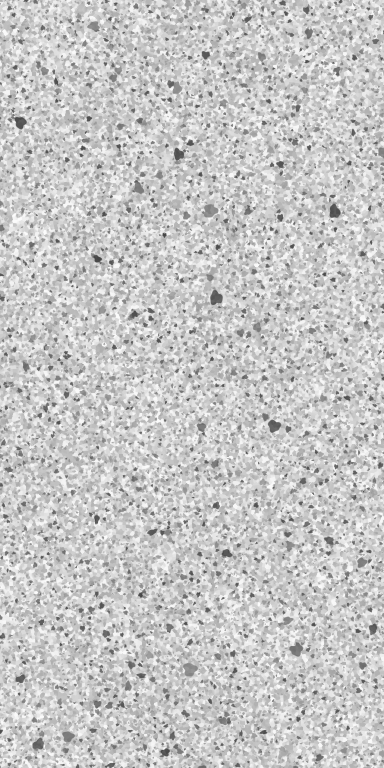
Give the GLSL for this texture, as a WebGL 2 fragment shader.

```glsl
#version 300 es
precision highp float;

uniform vec2 u_resolution;
out vec4 fragColor;

// Lengths are fractions of the canvas width; grain radii are fractions of a cell.
const float MOTTLE_CELLS = 122.0;
const float MOTTLE_SHARPNESS = 9.0;
const vec2 MOTTLE_TONES = vec2(0.685, 0.975);
const float MOTTLE_MEAN = 0.83;
const float GRAIN_TEXTURE = 0.3;   // how much mottle shows inside the grains
const float CLOUD_STRENGTH = 0.012;
const float EDGE_SOFTNESS = 0.0013;
const float TAU = 6.2831853;

struct GrainLayer {
    float cells;    // cells across the canvas width
    float density;  // share of cells that hold a grain
    vec2 radius;    // smallest and largest radius
    vec2 tone;      // darkest and lightest grey
    float seed;
};

const GrainLayer LAYERS[5] = GrainLayer[5](
    GrainLayer(104.0, 0.40, vec2(0.22, 0.46), vec2(0.58, 0.77), 11.0),
    GrainLayer(15.0, 0.22, vec2(0.10, 0.23), vec2(0.64, 0.77), 23.0),
    GrainLayer(58.0, 0.42, vec2(0.17, 0.40), vec2(0.34, 0.72), 37.0),
    GrainLayer(27.0, 0.32, vec2(0.12, 0.27), vec2(0.32, 0.67), 53.0),
    GrainLayer(9.0, 0.26, vec2(0.09, 0.17), vec2(0.27, 0.58), 71.0)
);

vec4 hash4(vec2 p) {
    vec4 h = fract(p.xyxy * vec4(0.1031, 0.1030, 0.0973, 0.1099));
    h += dot(h, h.wzxy + 33.33);
    return fract((h.xxyz + h.yzzw) * h.zywx);
}

// Cellular noise whose neighbouring cells blend over a narrow border.
float mottle(vec2 p) {
    vec2 id = floor(p);
    float sum = 0.0;
    float total = 0.0;
    for (int y = -1; y <= 1; y++) {
        for (int x = -1; x <= 1; x++) {
            vec2 cell = id + vec2(x, y);
            vec4 rnd = hash4(cell + 5.0);
            vec2 d = p - cell - rnd.xy;
            float weight = exp(-MOTTLE_SHARPNESS * dot(d, d));
            sum += weight * rnd.z;
            total += weight;
        }
    }
    return mix(MOTTLE_TONES.x, MOTTLE_TONES.y, sum / total);
}

// Slow, uneven brightening made of layered sines.
float clouds(vec2 p) {
    float a = sin(p.x * 9.0 + 2.0 * sin(p.y * 5.0));
    float b = sin(p.y * 14.0 - p.x * 6.0 + 1.5 * sin(p.x * 11.0));
    float c = sin(p.x * 31.0 + p.y * 23.0 + 2.0 * sin(p.y * 17.0));
    return 0.5 * a + 0.5 * b + 0.4 * c;
}

// Signed distance to a rotated, chipped ellipse.
float grainDistance(vec2 d, float radius, vec4 shape) {
    float angle = shape.x * TAU;
    float aspect = mix(0.5, 1.0, shape.y);
    float c = cos(angle);
    float s = sin(angle);
    vec2 q = mat2(c, -s, s, c) * d;
    q.y /= aspect;
    float turn = atan(q.y, q.x + 1e-5);
    float chips = 0.15 * sin(3.0 * turn + shape.z * TAU)
                + 0.09 * sin(5.0 * turn + shape.w * TAU);
    return (length(q) - radius * (1.0 + chips)) * mix(aspect, 1.0, 0.4);
}

// Paints one layer of scattered grains over the ground.
float paintGrains(float ground, vec2 p, GrainLayer layer, float texture_, float edge) {
    vec2 q = p * layer.cells;
    vec2 id = floor(q);
    for (int y = -1; y <= 1; y++) {
        for (int x = -1; x <= 1; x++) {
            vec2 cell = id + vec2(x, y);
            vec4 place = hash4(cell + layer.seed);
            if (place.z > layer.density) continue;
            vec4 shape = hash4(cell + layer.seed * 3.0 + 0.5);
            vec4 look = hash4(cell + layer.seed * 5.0 + 0.25);
            float radius = mix(layer.radius.x, layer.radius.y, look.x * look.x);
            float d = grainDistance(q - cell - place.xy, radius, shape) / layer.cells;
            float tone = mix(layer.tone.x, layer.tone.y, look.y) + texture_;
            ground = mix(ground, tone, 1.0 - smoothstep(-edge, edge, d));
        }
    }
    return ground;
}

void main() {
    vec2 p = gl_FragCoord.xy / u_resolution.x;
    float edge = EDGE_SOFTNESS + 0.3 / u_resolution.x;

    float base = mottle(p * MOTTLE_CELLS);
    float grainTexture = (base - MOTTLE_MEAN) * GRAIN_TEXTURE;
    float grey = base;
    for (int i = 0; i < 5; i++) {
        grey = paintGrains(grey, p, LAYERS[i], grainTexture, edge);
    }
    grey += CLOUD_STRENGTH * clouds(p);

    fragColor = vec4(vec3(clamp(grey, 0.0, 1.0)), 1.0);
}
```
